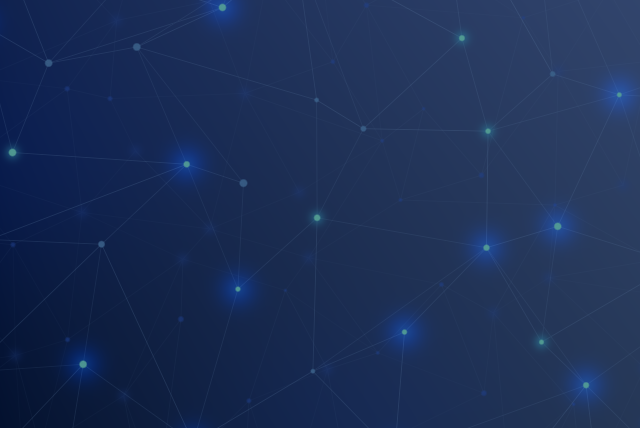
Reproduce this background procedurally as a WebGL 1 fragment shader.

```glsl
precision highp float;
// A dim navy gradient crossed by a web of thin links between glowing nodes.
// Nodes are jittered grid points; each cell links its corners and one diagonal.
// A finer, fainter web of blue dots lies behind the main one.

uniform vec2 u_resolution;

#define CELL 0.265
#define BACK_CELL 0.20
#define TILT 0.30
#define LINK_HALF_WIDTH 0.0009
#define LINK_ALPHA 0.24
#define BACK_LINK_ALPHA 0.07
#define GLOW_SHARE 0.50
#define HALO_SIZE 0.017
#define BLUE_HALO_SIZE 0.042
#define LINK_COLOR vec3(0.38, 0.51, 0.66)
#define NODE_COLOR vec3(0.23, 0.38, 0.54)
#define GLOW_COLOR vec3(0.34, 0.64, 0.58)

float hash(vec2 p) {
  return fract(sin(dot(p, vec2(127.1, 311.7))) * 43758.5453);
}

vec2 rotate(vec2 p, float angle) {
  float c = cos(angle), s = sin(angle);
  return vec2(c * p.x - s * p.y, s * p.x + c * p.y);
}

// Position of the node that belongs to a cell, in cell units
vec2 nodeAt(vec2 id) {
  return id + 0.1 + 0.8 * vec2(hash(id + 3.7), hash(id + 19.3));
}

float bell(float d, float size) {
  return exp(-d * d / (size * size));
}

float disc(float d, float radius, float pixel) {
  return clamp((radius - d) / pixel + 0.5, 0.0, 1.0);
}

// Coverage of one link; some links are dim and some are missing
float link(vec2 p, vec2 a, vec2 b, float key, float cell, float pixel) {
  vec2 ab = b - a;
  float t = clamp(dot(p - a, ab) / dot(ab, ab), 0.0, 1.0);
  float d = length(p - a - ab * t) * cell;
  float strength = step(0.12, key) * mix(0.45, 1.0, key);
  return strength * disc(d, LINK_HALF_WIDTH, pixel);
}

// All links that can pass through the cell of p
float web(vec2 p, float cell, float pixel) {
  float cover = 0.0;
  for (int j = -1; j <= 0; j++) {
    for (int i = -1; i <= 0; i++) {
      vec2 id = floor(p) + vec2(float(i), float(j));
      vec2 a = nodeAt(id);
      vec2 b = nodeAt(id + vec2(1.0, 0.0));
      vec2 c = nodeAt(id + vec2(0.0, 1.0));
      vec2 d = nodeAt(id + 1.0);
      bool rising = hash(id + 41.0) > 0.5;
      vec2 from = rising ? a : b;
      vec2 to = rising ? d : c;
      cover = max(cover, link(p, a, b, hash(id + 53.1), cell, pixel));
      cover = max(cover, link(p, a, c, hash(id + 67.9), cell, pixel));
      cover = max(cover, link(p, from, to, hash(id + 71.3), cell, pixel));
    }
  }
  return cover;
}

// Corner-blended navy with two soft pools of deeper blue
vec3 backdrop(vec2 uv) {
  float x = pow(uv.x, 0.8);
  vec3 low = mix(vec3(0.010, 0.065, 0.180), vec3(0.145, 0.215, 0.335), x);
  vec3 high = mix(vec3(0.060, 0.130, 0.300), vec3(0.195, 0.270, 0.425), x);
  vec3 color = mix(low, high, uv.y);
  float pools = bell(length(uv - vec2(0.0, 0.62)), 0.28)
              + bell(length(uv - vec2(0.55, 0.0)), 0.26);
  return color + vec3(-0.008, 0.002, 0.045) * pools;
}

// Small blue dots and blurred specks of the rear web
vec3 addBackDots(vec3 color, vec2 p, float pixel) {
  for (int j = -1; j <= 1; j++) {
    for (int i = -1; i <= 1; i++) {
      vec2 id = floor(p) + vec2(float(i), float(j));
      float d = length(p - nodeAt(id)) * BACK_CELL;
      float kind = hash(id + 83.0);
      float radius = mix(0.003, 0.0065, hash(id + 97.0));
      float cover = kind < 0.6 ? 0.5 * disc(d, radius, 2.0 * pixel)
                               : 0.22 * bell(d, 0.015);
      color = mix(color, vec3(0.12, 0.25, 0.56), cover);
    }
  }
  return color;
}

// Main nodes: plain grey-blue dots, or green ones with a halo
vec3 addNodes(vec3 color, vec2 p, float pixel) {
  for (int j = -1; j <= 1; j++) {
    for (int i = -1; i <= 1; i++) {
      vec2 id = floor(p) + vec2(float(i), float(j));
      float d = length(p - nodeAt(id)) * CELL;
      float glowing = step(hash(id + 101.0), GLOW_SHARE);
      float blue = glowing * step(0.55, hash(id + 113.0));
      float radius = mix(0.005, 0.009, hash(id + 127.0));
      color += vec3(-0.02, 0.055, 0.23) * blue * bell(d, BLUE_HALO_SIZE);
      float halo = glowing * (1.0 - 0.7 * blue) * bell(d, HALO_SIZE);
      color = mix(color, vec3(0.17, 0.48, 0.60), 0.55 * halo);
      vec3 core = mix(NODE_COLOR, GLOW_COLOR, glowing);
      color = mix(color, core, 0.85 * disc(d, radius, 1.5 * pixel));
    }
  }
  return color;
}

void main() {
  vec2 p = gl_FragCoord.xy / u_resolution.y;
  float pixel = 1.0 / u_resolution.y;
  vec2 front = rotate(p, TILT) / CELL + 7.0;
  vec2 back = rotate(p, -2.0 * TILT) / BACK_CELL + 31.0;

  vec3 color = backdrop(gl_FragCoord.xy / u_resolution);
  color = mix(color, LINK_COLOR, BACK_LINK_ALPHA * web(back, BACK_CELL, pixel));
  color = addBackDots(color, back, pixel);
  color = mix(color, LINK_COLOR, LINK_ALPHA * web(front, CELL, pixel));
  color = addNodes(color, front, pixel);
  gl_FragColor = vec4(color, 1.0);
}
```
